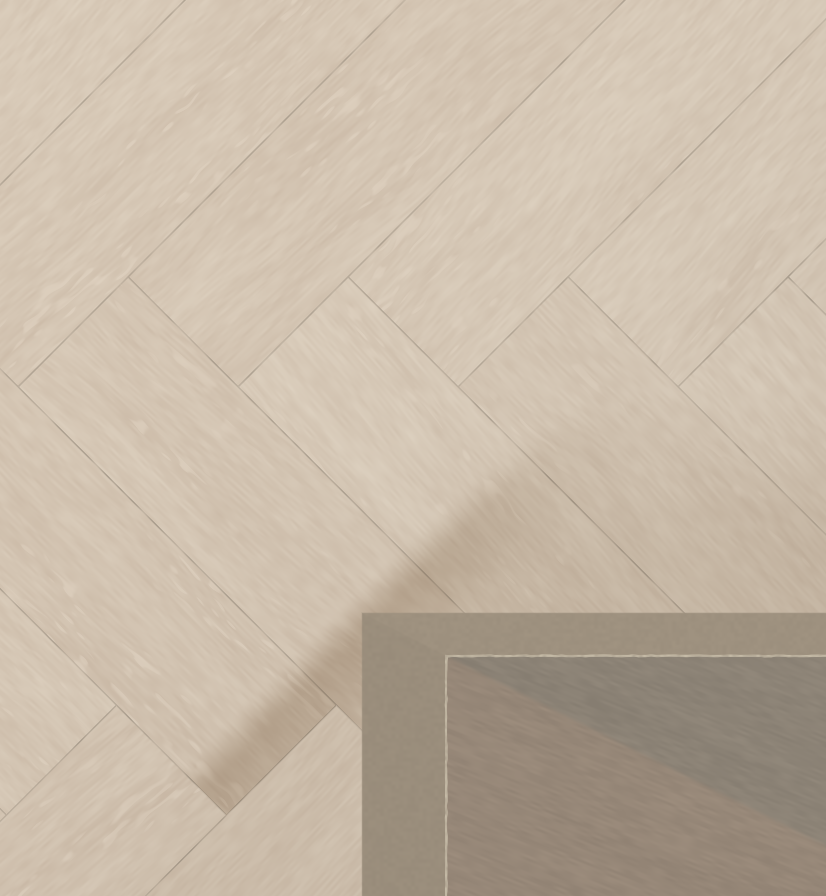
A WebGL 1 fragment shader for this texture:

```glsl
precision highp float;
uniform vec2 u_resolution;

// Herringbone layout, in canvas heights, measured from the top left
const vec2 PEAK = vec2(0.143, 0.309);
const float PITCH = 0.2455;
const float ROW = 0.478;
const float SEAM = 0.0003;
const float ROOT2 = 1.41421;
const float PLANK_W = PITCH / ROOT2;
const float PLANK_L = ROW * ROOT2;
// Mat in the lower right corner
const vec2 MAT = vec2(0.404, 0.684);
const vec2 INSET = vec2(0.498, 0.732);
const float STITCH = 0.0008;
const float SHADOW_LINE = 1.075;
// Colours
const vec3 OAK = vec3(0.832, 0.776, 0.706);
const vec3 OAK_DARK = vec3(0.715, 0.630, 0.550);
const vec3 OAK_PALE = vec3(0.885, 0.835, 0.770);
const vec3 SEAM_COLOR = vec3(0.610, 0.565, 0.505);
const vec3 SHADOW = vec3(0.870, 0.840, 0.805);
const vec3 BORDER = vec3(0.612, 0.562, 0.492);
const vec3 FIELD = vec3(0.590, 0.530, 0.470);
const vec3 FIELD_SHADE = vec3(0.548, 0.512, 0.462);
const vec3 THREAD = vec3(0.780, 0.740, 0.660);

float hash(vec2 p) {
  return fract(sin(dot(p, vec2(12.9898, 78.233))) * 43758.5453);
}

float noise(vec2 p) {
  vec2 i = floor(p), f = fract(p);
  f = f * f * (3.0 - 2.0 * f);
  return mix(mix(hash(i), hash(i + vec2(1.0, 0.0)), f.x),
             mix(hash(i + vec2(0.0, 1.0)), hash(i + 1.0), f.x), f.y);
}

// Top peak of the zigzag that starts a row
vec2 rowOrigin(float row) {
  return PEAK + ROW * vec2(mod(row, 2.0), row);
}

float zigzag(float x) {
  return PITCH * abs(fract(x / PITCH - 0.5) - 0.5);
}

// Oak figure: u runs along the plank, v across it
vec3 wood(float u, float v, vec2 id) {
  float seed = hash(id + 3.7);
  vec2 shift = vec2(seed * 31.0, hash(id + 8.1) * 47.0);
  v += u * (seed - 0.5) * 0.14 + 0.012 * noise(vec2(u * 7.0, v * 16.0) + shift);
  float broad = noise(vec2(u * 4.0, v * 30.0) + shift);
  float mid = noise(vec2(u * 14.0, v * 110.0) + shift);
  float fine = noise(vec2(u * 60.0, v * 340.0) + shift);
  float dark = 0.17 * (broad - 0.4) + 0.16 * (mid - 0.5) + 0.24 * (fine - 0.5);
  vec3 col = mix(OAK, OAK_DARK, dark + 0.16 * (hash(id) - 0.4));
  // Short pale flecks in the darker figure
  float wave = v + 0.004 * noise(vec2(u * 50.0, v * 40.0));
  float fleck = smoothstep(0.68, 0.9, noise(vec2(u * 45.0, wave * 210.0) + shift.yx));
  return mix(col, OAK_PALE, 0.45 * fleck * smoothstep(0.45, 0.8, broad));
}

vec3 floorColor(vec2 q, float px) {
  // Row, plank and position within the plank
  float row = floor((q.y - PEAK.y) / ROW);
  vec2 d = q - rowOrigin(row);
  if (d.y < zigzag(d.x)) {
    row -= 1.0;
    d = q - rowOrigin(row);
  }
  float falling = 1.0 - 2.0 * mod(row, 2.0);
  float lateral = (d.x - falling * d.y) / PITCH;
  float n = floor(lateral);
  float start = falling > 0.0 ? (n + 1.0) * PLANK_W : -n * PLANK_W;
  float u = (falling * d.x + d.y) / ROOT2 - start;
  float v = (lateral - n) * PLANK_W;
  vec3 col = wood(u, v, vec2(n, row));
  // Seams, thin and uneven
  float gap = min(min(v, PLANK_W - v), min(u, PLANK_L - u));
  float seam = 1.0 - smoothstep(SEAM, SEAM + px, gap);
  col = mix(col, SEAM_COLOR, seam * (0.25 + 0.5 * noise(q * 75.0)));
  // Soft light and the shadow beside the mat
  col *= 1.01 - 0.04 * smoothstep(0.2, 1.0, q.x * 0.6 + q.y * 0.5);
  float depth = q.x + q.y - SHADOW_LINE;
  float shadow = smoothstep(-0.02, 0.04, depth) * smoothstep(0.48, 0.72, q.y + 0.06);
  shadow *= mix(1.0, 0.45, smoothstep(0.03, 0.17, depth));
  shadow *= row > 0.5 ? 0.3 * smoothstep(0.0, 0.15, depth) : 1.0;
  return mix(col, col * SHADOW, shadow);
}

vec3 matColor(vec2 q, float px) {
  // Border with a mitred corner
  vec2 m = (q - MAT) / (INSET - MAT);
  vec3 border = BORDER * mix(0.985, 1.01, smoothstep(-0.04, 0.04, m.x - m.y));
  border *= 0.985 + 0.03 * noise(q * 230.0);
  // Field crossed by a slanting shade
  vec2 f = q - INSET;
  vec3 field = mix(FIELD, FIELD_SHADE, smoothstep(-0.004, 0.004, 0.5 * f.x - f.y));
  vec2 g = vec2(f.x + 0.4 * f.y, f.y - 0.4 * f.x);
  field *= 0.955 + 0.06 * noise(g * vec2(60.0, 320.0)) + 0.03 * noise(g * vec2(9.0, 70.0));
  // Stitched edge
  float edge = min(f.x, f.y);
  float inside = edge + 0.001 * (noise(q * 150.0) - 0.5);
  vec3 col = mix(border, field, smoothstep(-px, px, inside));
  float stitch = 1.0 - smoothstep(STITCH, STITCH + px, abs(inside));
  return mix(col, THREAD, stitch * (0.55 + 0.45 * noise(q * 260.0)));
}

void main() {
  float px = 1.0 / u_resolution.y;
  vec2 q = gl_FragCoord.xy * px;
  q.y = 1.0 - q.y;
  vec2 e = q - MAT;
  float onMat = smoothstep(-px, px, min(e.x, e.y));
  gl_FragColor = vec4(mix(floorColor(q, px), matColor(q, px), onMat), 1.0);
}
```
